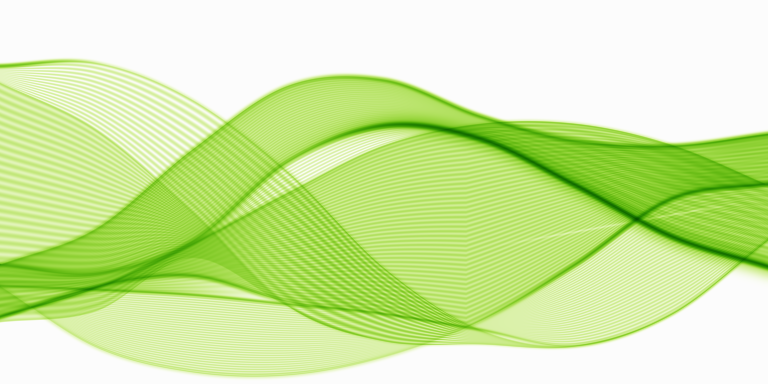
A Shadertoy shader for this background:

```glsl
// Translucent green ribbons weaving across a white ground.
// Each ribbon is a set of fine lines blended between two smooth curves;
// overlapping ribbons add up as ink, which then absorbs the white light.

// Curve heights at nine even steps across the canvas
const float CREST[9] = float[9](.310, .404, .609, .776, .792, .698, .633, .620, .651);
const float SPINE[9] = float[9](.312, .289, .370, .578, .672, .638, .516, .383, .305);
const float LEAF[9]  = float[9](.174, .250, .365, .497, .620, .677, .677, .622, .518);
const float FOLD[9]  = float[9](.174, .253, .281, .214, .182, .141, .099, .182, .375);
const float KEEL[9]  = float[9](.255, .245, .232, .208, .182, .141, .099, .182, .375);
const float VEIL[9]  = float[9](.828, .836, .740, .552, .302, .141, .099, .182, .375);
const float HEM[9]   = float[9](.784, .661, .448, .203, .112, .104, .099, .182, .375);
const float BELLY[9] = float[9](.255, .096, .031, .023, .070, .164, .312, .482, .521);
const float LOBE[9]  = float[9](.161, .190, .328, .203, .112, .104, .099, .182, .375);

// Smooth cubic through the heights, x from 0 to 2
float curve(float x, float k[9]) {
    float s = clamp(x * 4.0, 0.0, 7.999);
    int i = int(s);
    float f = s - float(i), b = k[i], c = k[i + 1];
    float a = i > 0 ? k[i - 1] : 2.0 * b - c;
    float d = i < 7 ? k[i + 2] : 2.0 * c - b;
    return b + 0.5 * f * (c - a + f * (2.0 * a - 5.0 * b + 4.0 * c - d
             + f * (3.0 * (b - c) + d - a)));
}

// Soft line along a curve, of even width on slopes
float stroke(vec2 p, float k[9], float width) {
    float slope = (curve(p.x + 0.01, k) - curve(p.x - 0.01, k)) / 0.02;
    float d = (p.y - curve(p.x, k)) / sqrt(1.0 + slope * slope);
    width = max(width, 0.7 / iResolution.y);
    return exp(-d * d / (width * width));
}

// Striped fill between heights a and b, denser towards its rims
float ribbon(float y, float a, float b, float lines, float contrast, float rim) {
    float px = 1.0 / iResolution.y;
    float low = min(a, b), top = max(a, b), size = max(top - low, 0.001);
    float inside = smoothstep(-px, px, y - low) * smoothstep(-px, px, top - y);
    float wave = cos(6.2832 * lines * (y - a) / size);
    wave *= smoothstep(1.2, 2.8, size / (lines * px));
    float edge = exp(-abs(y - low) / 0.025) + exp(-abs(top - y) / 0.025);
    return inside * (1.0 + contrast * wave + rim * edge);
}

void mainImage(out vec4 fragColor, in vec2 fragCoord) {
    vec2 p = fragCoord / iResolution.xy * vec2(2.0, 1.0);
    float x = p.x, y = p.y;

    float crest = curve(x, CREST), spine = curve(x, SPINE), leaf = curve(x, LEAF);
    float keel = curve(x, KEEL), belly = curve(x, BELLY), hem = curve(x, HEM);

    // Left veil and the fan beneath it
    float ink = ribbon(y, curve(x, VEIL), hem, 14.0, 0.9, 0.1)
              * mix(0.36, 0.75, smoothstep(0.65, 0.9, x));
    ink += 0.75 * ribbon(y, hem, curve(x, LOBE), 30.0, 0.4, 0.0);

    // Main wave, and the open weave under its arch
    ink += 1.05 * ribbon(y, crest, spine, 28.0, 0.22, 0.5);
    ink += 0.3 * ribbon(y, spine, leaf, 9.0, 0.9, 0.0);

    // Central leaf and the pale sheet below
    ink += 1.1 * ribbon(y, leaf, max(curve(x, FOLD), belly), 42.0, 0.3, 0.2);
    ink += 0.55 * ribbon(y, keel, belly, 32.0, 0.5, 0.1);

    // Deeper folds at both ends
    ink += 1.2 * ribbon(y, spine, keel, 14.0, 0.2, 0.3) * smoothstep(0.8, 0.3, x);
    ink += 0.9 * ribbon(y, crest, belly, 14.0, 0.2, 0.3) * smoothstep(1.65, 1.95, x);

    // Thin bright crease across the leaf
    float crease = (y - 0.357 - 0.176 * (x - 1.276)) / 0.003;
    ink *= 1.0 - 0.45 * exp(-crease * crease)
         * smoothstep(1.25, 1.5, x) * smoothstep(1.95, 1.8, x);

    // Dark contours
    float right = smoothstep(0.75, 1.15, x);
    ink += stroke(p, SPINE, 0.007) * (1.5 + 5.0 * right);
    ink += stroke(p, SPINE, 0.025) * 1.2 * right;
    ink += stroke(p, CREST, 0.006) * (1.0 + 1.5 * right);
    ink += stroke(p, BELLY, 0.006) * (0.4 + 3.5 * smoothstep(1.15, 1.7, x));
    ink += stroke(p, FOLD, 0.006) * 2.2 * smoothstep(0.95, 0.5, x);
    ink += stroke(p, KEEL, 0.004) * mix(1.8, 0.5, smoothstep(1.1, 1.5, x));
    ink += stroke(p, LEAF, 0.005) * mix(1.6, 0.5, smoothstep(0.5, 0.9, x));
    ink += stroke(p, VEIL, 0.005) * (0.4 + 2.5 * smoothstep(0.3, 0.0, x));
    ink += stroke(p, HEM, 0.004) * 0.35;

    // Green ink absorbs blue most, then red
    vec3 color = 0.99 * exp(-ink * vec3(0.25, 0.083, 0.69));
    fragColor = vec4(color, 1.0);
}
```
